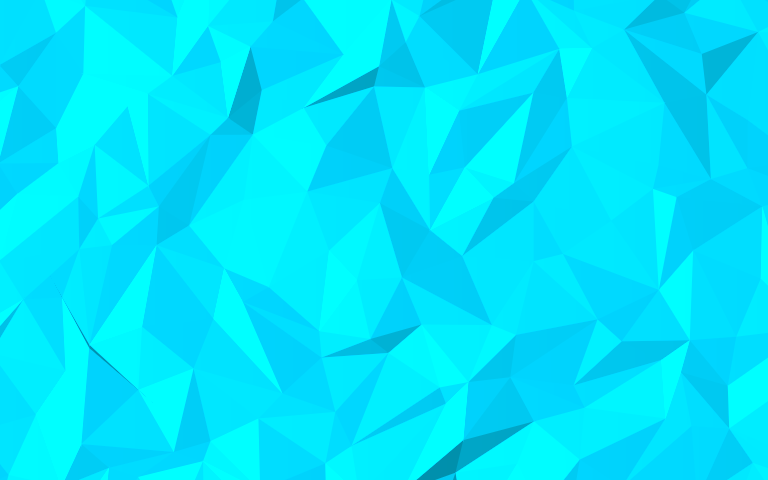
Give the GLSL for this background, as a Shadertoy shader.

```glsl
// Draws a low-poly relief of irregular cyan facets lit from the left.

const float ROWS = 9.0;                        // mesh cells per canvas height
const float JITTER = 0.98;                     // vertex scatter, below 1 keeps cells simple
const float RELIEF = 0.50;                     // vertex height range, in cells
const float AMBIENT = 0.595;
const float DIFFUSE = 0.70;
const float FALLOFF = 0.07;                    // brightness lost from left to right
const float PIVOT = 1.02;                      // shade that the tone curve leaves alone
const float LIGHT_GAIN = 1.17;                 // contrast above the pivot
const float DARK_GAIN = 0.42;                  // contrast just below the pivot
const vec3 LIGHT = vec3(-0.71, 0.12, 0.69);
const vec3 BASE_COLOR = vec3(0.0, 0.835, 1.0);

float hash(vec2 p) {
    return fract(sin(dot(p, vec2(127.1, 311.7))) * 43758.5453);
}

// Scattered mesh vertex: position in xy, height in z
vec3 meshVertex(vec2 id) {
    vec2 offset = vec2(hash(id + 17.3), hash(id + 61.7)) - 0.5;
    return vec3(id + JITTER * offset, RELIEF * hash(id + 5.9));
}

float cross2(vec2 a, vec2 b) {
    return a.x * b.y - a.y * b.x;
}

float signedArea(vec3 a, vec3 b, vec3 c) {
    return cross2(b.xy - a.xy, c.xy - a.xy);
}

// Signed distance to the line ab, positive on its left
float edgeDistance(vec2 p, vec2 a, vec2 b) {
    return cross2(b - a, p - a) / max(length(b - a), 1e-4);
}

// Keeps gentle slopes bright and lets only steep ones go dark
float toneCurve(float shade) {
    float delta = shade - PIVOT;
    return PIVOT + delta * (delta > 0.0 ? LIGHT_GAIN : DARK_GAIN - delta);
}

// Returns weighted brightness in x and antialiased coverage in y
vec2 facet(vec2 p, vec3 a, vec3 b, vec3 c, float pixel) {
    float inside = min(edgeDistance(p, a.xy, b.xy),
                   min(edgeDistance(p, b.xy, c.xy), edgeDistance(p, c.xy, a.xy)));
    float coverage = clamp(inside / pixel + 0.5, 0.0, 1.0);
    vec3 normal = cross(b - a, c - a);
    normal /= max(length(normal), 1e-5);
    float shade = AMBIENT + DIFFUSE * max(dot(normal, LIGHT), 0.0);
    return vec2(toneCurve(shade), 1.0) * coverage;
}

// Splits a cell along the diagonal that gives the fuller triangles
vec2 meshCell(vec2 p, vec2 id, float pixel) {
    vec3 a = meshVertex(id);
    vec3 b = meshVertex(id + vec2(1.0, 0.0));
    vec3 c = meshVertex(id + vec2(1.0, 1.0));
    vec3 d = meshVertex(id + vec2(0.0, 1.0));
    float splitAC = min(signedArea(a, b, c), signedArea(a, c, d));
    float splitBD = min(signedArea(a, b, d), signedArea(b, c, d));
    if (splitAC > splitBD) {
        return facet(p, a, b, c, pixel) + facet(p, a, c, d, pixel);
    }
    return facet(p, a, b, d, pixel) + facet(p, b, c, d, pixel);
}

void mainImage(out vec4 fragColor, in vec2 fragCoord) {
    float pixel = ROWS / iResolution.y;
    vec2 p = fragCoord * pixel;
    vec2 home = floor(p);

    // Scattered cells can reach into their neighbours
    vec2 total = vec2(0.0);
    for (int y = -1; y <= 1; y++) {
        for (int x = -1; x <= 1; x++) {
            total += meshCell(p, home + vec2(x, y), pixel);
        }
    }

    float shade = total.x / max(total.y, 1e-4);
    shade += FALLOFF * (0.5 - fragCoord.x / iResolution.x);
    fragColor = vec4(min(BASE_COLOR * shade, 1.0), 1.0);
}
```
